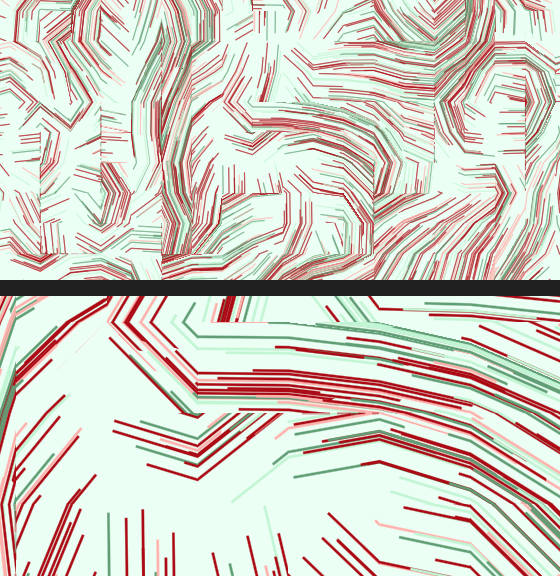
Top: the whole. Bottom: its middle third, enlarged.
A WebGL 2 fragment shader for this pattern:

```glsl
#version 300 es
precision highp float;
precision highp int;
// Thin coloured threads carried by a flow that has one direction per grid cell.
// Each pixel walks upstream from cell to cell and tests the thread seeds it passes;
// dashed seams mark the cell borders where two flows collide.

uniform vec2 u_resolution;
out vec4 outColor;

const float CELL_SIZE = 0.1083;            // in canvas heights
const vec2 GRID_OFFSET = vec2(0.673, 0.134);
const float THREAD_HALF_WIDTH = 0.0145;    // in cells, as are the lengths
const float SEAM_HALF_WIDTH = 0.012;
const float MIN_LENGTH = 0.7;
const float MAX_LENGTH = 5.0;
const int SEEDS_PER_CELL = 9;
const int MAX_CELLS = 12;
const float TURNS = 1.15;                  // range of the flow angle
const float FLOW_SCALE = 2.3;              // cells per noise period
const float SOFTNESS = 1.3;                // filter width in pixels

const vec3 PAPER = vec3(0.925, 1.0, 0.955);
const vec3 CRIMSON = vec3(0.67, 0.04, 0.08);
const vec3 SAGE = vec3(0.38, 0.62, 0.46);
const vec3 ROSE = vec3(1.0, 0.70, 0.68);
const vec3 MINT = vec3(0.76, 0.96, 0.83);

// Integer hash giving three values in 0..1
vec3 hash3(vec3 key) {
    uvec3 v = uvec3(ivec3(floor(key)) + 512);
    v = v * 1664525u + 1013904223u;
    v.x += v.y * v.z; v.y += v.z * v.x; v.z += v.x * v.y;
    v ^= v >> 16u;
    v.x += v.y * v.z; v.y += v.z * v.x; v.z += v.x * v.y;
    return vec3(v >> 8u) / 16777216.0;
}

float valueNoise(vec2 p) {
    vec2 i = floor(p);
    vec2 f = smoothstep(0.0, 1.0, p - i);
    float low = mix(hash3(vec3(i, 90)).x, hash3(vec3(i + vec2(1, 0), 90)).x, f.x);
    float high = mix(hash3(vec3(i + vec2(0, 1), 90)).x, hash3(vec3(i + 1.0, 90)).x, f.x);
    return mix(low, high, f.y);
}

// Constant flow direction of a whole cell, most often near horizontal
vec2 flow(vec2 cell) {
    float angle = 6.28318 * TURNS * (valueNoise((cell + 0.37) / FLOW_SCALE) - 0.5);
    return vec2(cos(angle), sin(angle));
}

vec3 threadColor(float pick) {
    if (pick < 0.40) return CRIMSON;
    if (pick < 0.64) return SAGE;
    return pick < 0.81 ? ROSE : MINT;
}

// Share of a box filter that a strip covers, so that hairlines grow paler
float coverage(float dist, float halfWidth, float blur) {
    float overlap = min(dist + 0.5 * blur, halfWidth) - max(dist - 0.5 * blur, -halfWidth);
    return clamp(overlap / blur, 0.0, 1.0);
}

// Threads over a point: premultiplied colour and opacity, front to back
vec4 threads(vec2 p, float blur) {
    vec4 ink = vec4(0.0);
    vec2 cell = floor(p);
    vec2 dir = flow(cell);
    float travelled = 0.0;
    float squeeze = 1.0;   // keeps the width constant through bends
    for (int n = 0; n < MAX_CELLS; n++) {
        for (int i = 0; i < SEEDS_PER_CELL; i++) {
            vec3 seed = hash3(vec3(cell, i));
            vec2 offset = p - cell - seed.xy;
            float along = dot(offset, dir);
            float across = abs(dot(offset, vec2(-dir.y, dir.x))) * squeeze;
            float span = mix(MIN_LENGTH, MAX_LENGTH, fract(seed.z * 37.0));
            float alpha = coverage(across, THREAD_HALF_WIDTH, blur)
                * clamp(along / blur + 0.5, 0.0, 1.0)
                * clamp((span - travelled - along) / blur + 0.5, 0.0, 1.0);
            ink += (1.0 - ink.a) * alpha * vec4(threadColor(seed.z), 1.0);
        }
        // Step back through the border where the flow enters this cell
        vec2 reach = (p - cell - vec2(lessThan(dir, vec2(0.0)))) / dir;
        vec2 axis = reach.x < reach.y ? vec2(1, 0) : vec2(0, 1);
        float stride = max(min(reach.x, reach.y), 0.0);
        p -= dir * stride;
        travelled += stride;
        cell -= axis * sign(dir);
        vec2 upstream = flow(cell);
        float into = dot(dir, axis);
        float from = dot(upstream, axis);
        if (into * from <= 0.0 || travelled > MAX_LENGTH || ink.a > 0.99) break;
        squeeze *= into / from;
        dir = upstream;
    }
    return ink;
}

// Dashed line on the nearest border across one axis, if flows meet head on
vec4 seam(vec2 p, vec2 axis, float blur) {
    float border = floor(dot(p, axis) + 0.5);
    vec2 after = floor(p) * (1.0 - axis) + border * axis;
    float closing = min(dot(flow(after - axis), axis), -dot(flow(after), axis));
    float slot = floor(dot(p, axis.yx) * 13.0);
    vec3 dash = hash3(vec3(slot, border, 200.0 + axis.x));
    float alpha = coverage(abs(dot(p, axis) - border), SEAM_HALF_WIDTH, blur);
    alpha *= step(dash.x, 0.75) * smoothstep(0.0, 0.25, closing);
    return vec4(threadColor(dash.y * 0.7), 1.0) * alpha;
}

void main() {
    vec2 p = gl_FragCoord.xy / u_resolution.y / CELL_SIZE + GRID_OFFSET;
    float blur = SOFTNESS / (u_resolution.y * CELL_SIZE);
    vec4 ink = threads(p, blur);
    vec3 color = PAPER * (1.0 - ink.a) + ink.rgb;
    vec4 seamX = seam(p, vec2(1, 0), blur);
    vec4 seamY = seam(p, vec2(0, 1), blur);
    color = color * (1.0 - seamX.a) + seamX.rgb;
    color = color * (1.0 - seamY.a) + seamY.rgb;
    outColor = vec4(color, 1.0);
}
```
